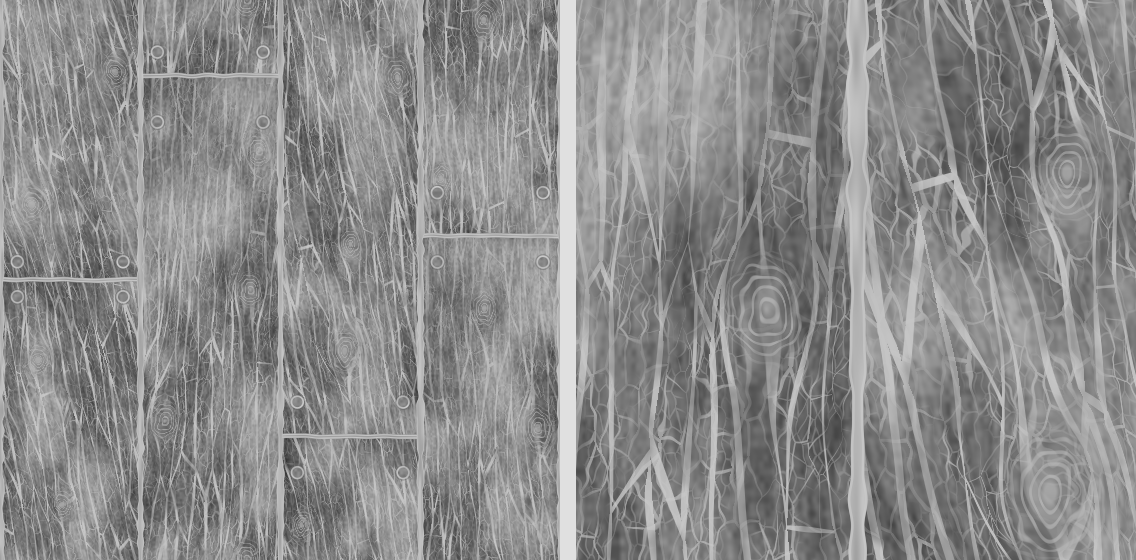
Left, the full canvas; right, a detail of the centre.
This texture map is drawn by a Shadertoy shader. Its source:

```glsl
vec2 hash2(vec2 p) {
    vec3 q = fract(vec3(p.xyx) * vec3(0.1031, 0.1030, 0.0973));
    q += dot(q, q.yzx + 33.33);
    return fract((q.xx + q.yz) * q.zy);
}

float noise(vec2 p) {
    vec2 i = floor(p), f = fract(p);
    f = f * f * (3.0 - 2.0 * f);
    return mix(mix(hash2(i).x, hash2(i + vec2(1, 0)).x, f.x),
               mix(hash2(i + vec2(0, 1)).x, hash2(i + vec2(1, 1)).x, f.x), f.y);
}

float fbm(vec2 p) {
    float sum = 0.0, amp = 0.5;
    for (int i = 0; i < 4; i++) {
        sum += amp * noise(p);
        p = p * 2.03 + 17.3;
        amp *= 0.5;
    }
    return sum / 0.9375;
}

// Distance to the nearest border of stretched cells, in canvas units
float crackDistance(vec2 p, vec2 scale) {
    p *= scale;
    vec2 cell = floor(p), f = fract(p), near1 = vec2(0), near2 = vec2(1);
    float d1 = 9.0, d2 = 9.0;
    for (int j = -1; j <= 1; j++)
    for (int i = -1; i <= 1; i++) {
        vec2 o = vec2(i, j);
        vec2 r = o + hash2(cell + o + 91.0) - f;
        float d = dot(r, r);
        if (d < d1) {
            d2 = d1; near2 = near1;
            d1 = d; near1 = r;
        } else if (d < d2) {
            d2 = d; near2 = r;
        }
    }
    return 0.5 * (d2 - d1) / length((near2 - near1) * scale);
}

float coverage(float d, float halfWidth) {
    return clamp((halfWidth - d) * iResolution.y + 0.5, 0.0, 1.0);
}

void mainImage(out vec4 fragColor, in vec2 fragCoord) {
    vec2 uv = fragCoord / iResolution.xy;

    // Four columns, each one plank long with its own butt joint
    float across = (uv.x - 0.001) * 4.0;
    int column = int(mod(floor(across), 4.0));
    float id = float(column);
    float joint = vec4(0.5, 0.865, 0.221, 0.579)[column];
    float lean = vec4(-0.19, 0.05, -0.16, -0.04)[column];
    float smoothPlank = mod(id, 2.0);
    vec2 local = vec2(fract(across), fract(uv.y - joint));
    vec2 p = vec2(local.x * 0.25, local.y);

    // Grain bends around scattered knots
    vec2 grain = vec2(p.x - lean * p.y, p.y);
    grain.x += 0.022 * noise(p * vec2(7.0, 5.0) + id * 9.0);
    grain.x += 0.004 * noise(p * vec2(35.0, 22.0) + id * 5.0);
    float rings = 0.0, knotArea = 0.0;
    for (int i = 0; i < 4; i++) {
        vec2 h = hash2(vec2(float(i) * 7.0 + 3.0, id * 13.0 + 5.0));
        vec2 size = vec2(0.031, 0.043) * mix(0.65, 1.15, h.y);
        vec2 center = vec2(mix(0.03, 0.22, h.x), (float(i) + 0.3 + 0.4 * h.y) * 0.25);
        vec2 d = (p - center) / size;
        d.x += 0.25 * d.y * (h.x - 0.5);
        grain.x -= 0.75 * size.x * d.x * exp(-dot(d, d));
        float r = length(d) + 0.22 * (noise(d * 3.0 + id) - 0.5);
        float area = 1.0 - smoothstep(0.55, 1.15, r);
        rings = max(rings, area * smoothstep(0.25, 0.95, sin(r * 36.0)) * (0.4 + 0.6 * noise(d * 7.0)));
        rings = max(rings, 0.7 * (1.0 - smoothstep(0.08, 0.2, r)));
        knotArea = max(knotArea, area);
    }
    grain += id * vec2(3.1, 7.7);

    // Weathered base tone and fine fibres
    float wear = fbm(p * vec2(13.0, 8.0) + id * 23.0);
    float smoothTop = smoothPlank * smoothstep(0.45, 0.95, local.y);
    float tone = mix(0.37, 0.60, smoothstep(0.25, 0.78, wear)) + 0.035 * smoothTop;
    tone += 0.13 * (noise(grain * vec2(300.0, 45.0)) - 0.5);
    tone += 0.10 * (noise(grain * vec2(330.0, 240.0)) - 0.5);

    // Long pale splits, crackle and fine crazing
    float patchy = noise(grain * vec2(55.0, 14.0) + 8.0);
    float streak = coverage(crackDistance(grain, vec2(46.0, 5.5)), mix(0.0003, 0.0031, patchy));
    vec2 rough = grain + 0.004 * vec2(noise(p * 130.0), noise(p * 130.0 + 40.0));
    float crackle = coverage(crackDistance(rough, vec2(88.0, 32.0)), mix(0.0001, 0.0014, patchy));
    float crazing = coverage(crackDistance(rough + 4.0, vec2(170.0, 85.0)), 0.0005);
    float broken = smoothstep(0.25, 0.7, noise(grain * vec2(70.0, 45.0)));
    float calm = (1.0 - 0.55 * knotArea) * (1.0 - 0.4 * smoothTop);
    tone = mix(tone, 0.67, 0.42 * crazing * broken);
    tone = mix(tone, 0.74, 0.70 * crackle * calm * mix(0.35, 1.0, broken));
    tone = mix(tone, 0.79, 0.88 * streak * calm * mix(0.55, 1.0, broken));
    tone = mix(tone, 0.73, 0.75 * rings);

    // Grime gathered along the plank edges
    float side = (0.5 - abs(local.x - 0.5)) * 0.25;
    float end = fract(uv.y - joint + 0.5) - 0.5;
    float grime = exp(-min(side, abs(end)) * 75.0);
    tone -= 0.13 * grime * noise(uv * 24.0);

    // Two nails on each side of the joint
    vec4 offsets = end > 0.0 ? vec4(0.0325, 0.042, 0.061, 0.077) : vec4(0.030, 0.083, 0.065, 0.047);
    vec2 nail = vec2((abs(local.x - 0.4975) - 0.3775) * 0.25, abs(end) - offsets[column]);
    float nailRadius = length(nail);
    tone = mix(tone, 0.40, 0.45 * coverage(nailRadius, 0.0142));
    tone = mix(tone, 0.51 + 0.14 * (noise(uv * 180.0) - 0.5), coverage(nailRadius, 0.0105));
    float rim = coverage(abs(nailRadius - 0.0105), 0.0015);
    tone = mix(tone, 0.82, rim * mix(0.55, 1.0, noise(uv * 55.0)));

    // Pale ragged joints with bright worn edges
    float endGap = abs(end + 0.003 * (noise(vec2(uv.x * 35.0, id)) - 0.5));
    tone = mix(tone, 0.58 + 0.12 * noise(uv * vec2(50.0, 180.0)), coverage(endGap, 0.0042));
    tone = mix(tone, 0.80, 0.85 * coverage(abs(endGap - 0.0022), 0.0009));
    float sideGap = side + 0.0045 * (noise(vec2(uv.y * 65.0, floor(across + 0.5))) - 0.5);
    float seamTone = 0.62 + 0.15 * noise(uv * vec2(220.0, 30.0));
    tone = mix(tone, seamTone, coverage(sideGap, 0.0052));
    tone = mix(tone, 0.80, 0.6 * coverage(abs(sideGap - 0.0045), 0.0008));

    fragColor = vec4(vec3(clamp(tone, 0.0, 1.0)), 1.0);
}
```
